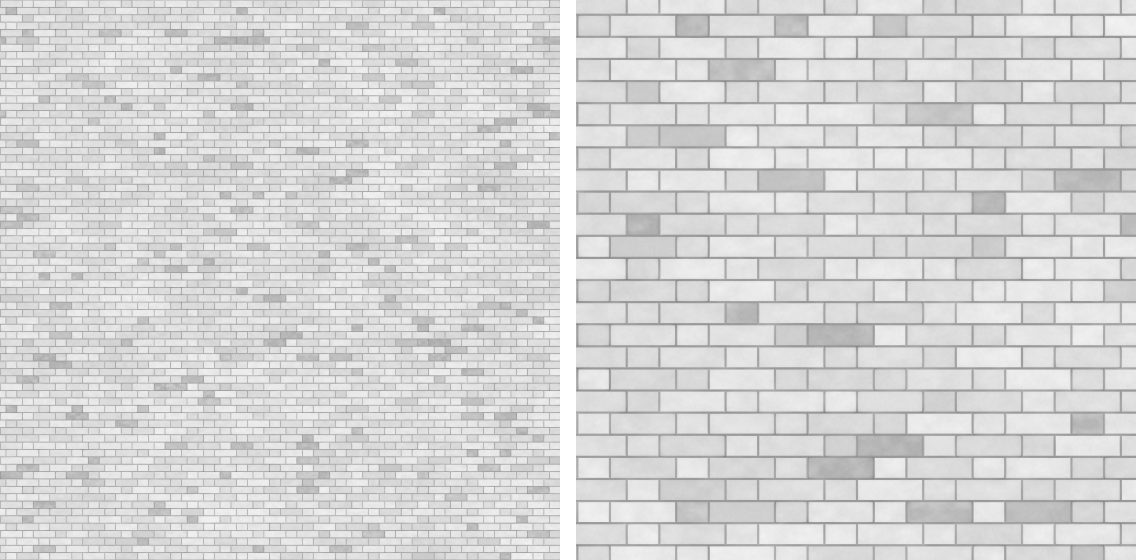
Left: the whole. Right: its middle third, enlarged.
This texture is drawn by a Shadertoy shader. Its source:

```glsl
#define COURSES 76.0        // brick rows over the height
#define PAIRS 17.0          // header + stretcher pairs over the width
#define HEADER 0.33         // header share of a pair
#define PHASE 0.18          // start of the first header
#define JOINT 0.0013        // joint width
#define PALE vec3(0.915)
#define GREY vec3(0.852)
#define STAIN vec3(0.68)
#define MORTAR vec3(0.60)
#define STAINED 0.13        // share of stained bricks

float hash(vec2 p) {
    vec3 q = fract(vec3(p.xyx) * 0.1031);
    q += dot(q, q.yzx + 33.33);
    return fract((q.x + q.y) * q.z);
}

float noise(vec2 p) {
    vec2 i = floor(p), f = fract(p);
    f = f * f * (3.0 - 2.0 * f);
    return mix(mix(hash(i), hash(i + vec2(1, 0)), f.x),
               mix(hash(i + vec2(0, 1)), hash(i + vec2(1, 1)), f.x), f.y);
}

float fbm(vec2 p) {
    float sum = 0.0, amp = 0.5;
    for (int i = 0; i < 4; i++) {
        sum += amp * noise(p);
        p = p * 2.03 + 17.7;
        amp *= 0.5;
    }
    return sum / 0.9375;
}

// Share of a pixel covered by a line at distance d
float lineCoverage(float d, float width, float pixel) {
    float h = 0.5 * width;
    return clamp((min(d + 0.5 * pixel, h) - max(d - 0.5 * pixel, -h)) / pixel, 0.0, 1.0);
}

void mainImage(out vec4 fragColor, in vec2 fragCoord) {
    vec2 uv = fragCoord / iResolution.xy;
    vec2 pixel = 1.0 / iResolution.xy;

    // Flemish bond: headers centred on the stretchers of the next course
    float y = (1.0 - uv.y) * COURSES;
    float course = floor(y);
    float x = uv.x * PAIRS - PHASE + 0.5 * mod(course + 1.0, 2.0);
    float along = fract(x), across = fract(y);
    float stretcher = step(HEADER, along);
    vec2 brick = vec2(2.0 * mod(floor(x), PAIRS) + stretcher, course);

    // Distances to the nearest upright and level joints
    float dx = min(min(along, 1.0 - along), abs(along - HEADER)) / PAIRS;
    float dy = min(across, 1.0 - across) / COURSES;

    // Brick tone with marbled mottling and a few stained bricks
    float tone = hash(brick + 3.7);
    float rare = hash(brick + 91.3);
    float mottle = fbm(uv * vec2(110.0, 150.0) + 13.0 * hash(brick + 41.0));
    float cloud = fbm(uv * 9.0 + 5.0);
    vec3 color = mix(PALE, GREY, smoothstep(0.1, 1.0, tone));
    float stain = smoothstep(1.0 - STAINED, 1.0, rare);
    color = mix(color, STAIN, stain * clamp(0.25 + 1.1 * mottle, 0.0, 1.0));
    color += (mottle - 0.5) * 0.06 + (cloud - 0.5) * 0.05;
    color += (noise(uv * 700.0) - 0.5) * 0.015;

    // Soft shade at the brick edges, then the worn joints
    color -= 0.035 * exp(-min(dx, dy) / (0.8 * JOINT));
    float wear = 0.6 + 0.65 * fbm(uv * 60.0 + 31.0);
    float joint = max(lineCoverage(dx, JOINT, pixel.x) * 0.85,
                      lineCoverage(dy, JOINT, pixel.y));
    color = mix(color, MORTAR, clamp(joint * wear, 0.0, 1.0));

    // Dark grime where joints meet
    float grime = smoothstep(0.6, 0.95, hash(brick + 67.0));
    color -= 0.12 * grime * exp(-length(vec2(dx, dy)) / JOINT);

    fragColor = vec4(clamp(color, 0.0, 1.0), 1.0);
}
```
